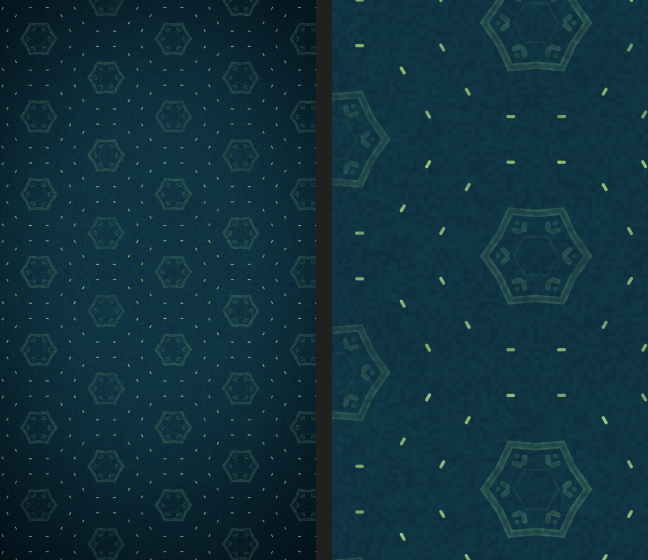
Left: the whole. Right: its middle third, enlarged.
Give the GLSL for this pattern, as a Shadertoy shader.

```glsl
// Faint hexagonal emblems ringed by pale dashes on dark teal grained cloth.

float hash(vec2 p) {
    vec3 h = fract(p.xyx * vec3(0.1031, 0.1030, 0.0973));
    h += dot(h, h.yzx + 33.33);
    return fract((h.x + h.y) * h.z);
}

float noise(vec2 p) {
    vec2 i = floor(p), f = fract(p);
    f = f * f * (3.0 - 2.0 * f);
    return mix(mix(hash(i), hash(i + vec2(1, 0)), f.x),
               mix(hash(i + vec2(0, 1)), hash(i + vec2(1, 1)), f.x), f.y);
}

// Coverage of a shape with signed distance d, softened over one pixel
float cover(float d, float px) {
    return clamp(0.5 - d / px, 0.0, 1.0);
}

float segment(vec2 p, vec2 a, vec2 b) {
    vec2 ab = b - a;
    return length(p - a - ab * clamp(dot(p - a, ab) / dot(ab, ab), 0.0, 1.0));
}

// Offset from the nearest point of a triangular lattice with unit spacing
vec2 hexCell(vec2 p) {
    vec2 s = vec2(sqrt(3.0), 1.0);
    vec2 a = mod(p + 0.5 * s, s) - 0.5 * s;
    vec2 b = mod(p, s) - 0.5 * s;
    return dot(a, a) < dot(b, b) ? a : b;
}

// Fold six sectors into one: x runs outward, y along half a side
vec2 foldSix(vec2 p) {
    float sector = radians(60.0);
    float a = abs(mod(atan(p.y, p.x), sector) - 0.5 * sector);
    return length(p) * vec2(cos(a), sin(a));
}

float emblem(vec2 q, float px) {
    // Twin-lined border, dipping inward at the middle of each side
    float border = q.x - 0.182 - 0.09 * q.y;
    float ink = 0.42 * cover(abs(border) - 0.016, px);
    ink += 0.33 * cover(abs(abs(border) - 0.012) - 0.004, px);

    // Leaf pair and bud pointing at each corner
    vec2 v = vec2(0.866 * q.x + 0.5 * q.y, abs(0.866 * q.y - 0.5 * q.x));
    float leaf = segment(v, vec2(0.124, 0.010), vec2(0.143, 0.026)) - 0.011;
    ink += 0.62 * cover(leaf, px) - 0.22 * cover(leaf + 0.008, px);
    ink += 0.45 * cover(length(v - vec2(0.164, 0.0)) - 0.010, px);

    // Faint inner hexagon
    ink += 0.20 * cover(abs(q.x - 0.083) - 0.005, px);
    return ink;
}

void mainImage(out vec4 fragColor, in vec2 fragCoord) {
    vec2 uv = fragCoord / iResolution.xy;
    float spacing = 0.1388 * iResolution.y;
    float px = 1.0 / spacing;
    vec2 p = (fragCoord - vec2(0.5487, 0.5143) * iResolution.xy) / spacing;
    vec2 cell = hexCell(p);
    vec2 id = round((p - cell) * vec2(2.0 / sqrt(3.0), 2.0));
    vec2 q = foldSix(cell);

    // Cloth, darkening towards the edges
    float fade = length((uv - vec2(0.5, 0.53)) * vec2(0.85, 1.05));
    fade = smoothstep(0.2, 0.75, fade);
    vec3 col = mix(vec3(0.060, 0.203, 0.260), vec3(0.012, 0.070, 0.100), fade);

    // Worn emblem, slightly uneven from cell to cell
    float wear = mix(0.6, 1.15, noise(p * 45.0)) * mix(0.85, 1.1, hash(id + 50.0));
    float ink = emblem(q, px) * wear * (1.0 - 0.35 * fade);
    col = mix(col, vec3(0.23, 0.40, 0.34), clamp(ink, 0.0, 1.0));

    // Two dashes on each side of the surrounding hexagon
    float dash = segment(q, vec2(0.402, 0.097), vec2(0.402, 0.121)) - 0.0068;
    float glow = mix(0.75, 1.0, noise(p * 7.0 + 90.0)) * (1.0 - 0.25 * fade);
    col = mix(col, vec3(0.58, 0.75, 0.48), cover(dash, px) * glow);

    // Fine grain and broad mottling
    vec2 cloth = fragCoord / iResolution.y;
    float grain = noise(cloth * 430.0) - 0.5;
    float mottle = noise(cloth * vec2(20.0, 45.0)) - 0.5;
    col *= 1.0 + 0.20 * grain + 0.05 * mottle;

    fragColor = vec4(col, 1.0);
}
```
